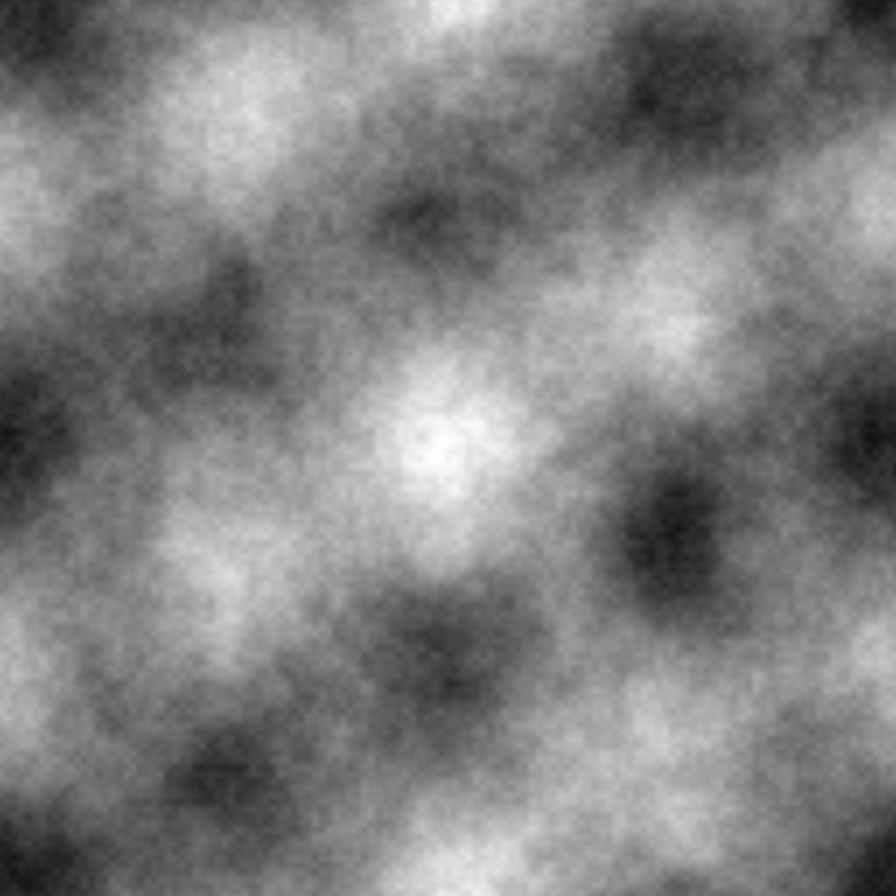
Write a Shadertoy shader that draws this texture.

```glsl
// Soft grey clouds: rounded light and dark blobs in four columns, with fine grain.
// A vertical wave, shifted a quarter turn per column, sets the blobs;
// octaves of wrapping value noise roughen them. Every part repeats on the canvas.

#define MEAN_GREY 0.507
#define BLOB_CONTRAST 0.19
#define BLOB_PHASE 0.48
#define COLUMN_CONTRAST 0.55
#define COLUMN_STEP 1.1
#define SIDE_SHADE 0.08
#define NOISE_CONTRAST 0.16
#define NOISE_GAIN 0.85
#define BASE_CELLS 4
#define OCTAVES 6

const float TAU = 6.2831853;
const float COLUMNS = 4.0;

// Integer hash of a lattice point and a seed, from 0 to 1
float hash(ivec2 cell, int seed) {
    uint h = uint(cell.x) * 1597u + uint(cell.y) * 51749u + uint(seed) * 7919u;
    h = h * 747796405u + 289133u;
    h = ((h >> ((h >> 28) + 4u)) ^ h) * 277803737u;
    h = (h >> 22) ^ h;
    return float(h & 65535u) / 65535.0;
}

// Value noise that wraps after the given number of cells, centred on zero
float wrappedNoise(vec2 uv, int cells, int seed) {
    vec2 shift = vec2(hash(ivec2(1, 2), seed + 40), hash(ivec2(3, 4), seed + 40));
    vec2 p = fract(uv + shift) * float(cells);
    vec2 f = fract(p);
    vec2 blend = f * f * (3.0 - 2.0 * f);
    ivec2 low = ivec2(floor(p)) % cells;
    ivec2 high = (low + 1) % cells;
    float bottom = mix(hash(low, seed), hash(ivec2(high.x, low.y), seed), blend.x);
    float top = mix(hash(ivec2(low.x, high.y), seed), hash(high, seed), blend.x);
    return mix(bottom, top, blend.y) - 0.5;
}

// Octaves from broad cloud to fine grain
float cloudNoise(vec2 uv) {
    float sum = 0.0;
    float amplitude = NOISE_CONTRAST;
    int cells = BASE_CELLS;
    for (int i = 0; i < OCTAVES; i++) {
        sum += amplitude * wrappedNoise(uv, cells, i + 1);
        amplitude *= NOISE_GAIN;
        cells *= 2;
    }
    return sum;
}

// Staggered blobs: the phase holds still inside a column and steps between columns
float blobField(vec2 uv) {
    float columnAngle = TAU * COLUMNS * uv.x;
    float steppedX = uv.x - COLUMN_STEP * sin(columnAngle) / (TAU * COLUMNS);
    float wave = cos(TAU * (steppedX - 2.0 * uv.y - BLOB_PHASE));
    float strength = BLOB_CONTRAST * (1.0 + COLUMN_CONTRAST * cos(columnAngle));
    return strength * wave - SIDE_SHADE * cos(TAU * uv.x);
}

void mainImage(out vec4 fragColor, in vec2 fragCoord) {
    vec2 uv = fragCoord / iResolution.xy;
    float grey = MEAN_GREY + blobField(uv) + cloudNoise(uv);
    fragColor = vec4(vec3(clamp(grey, 0.0, 1.0)), 1.0);
}
```
